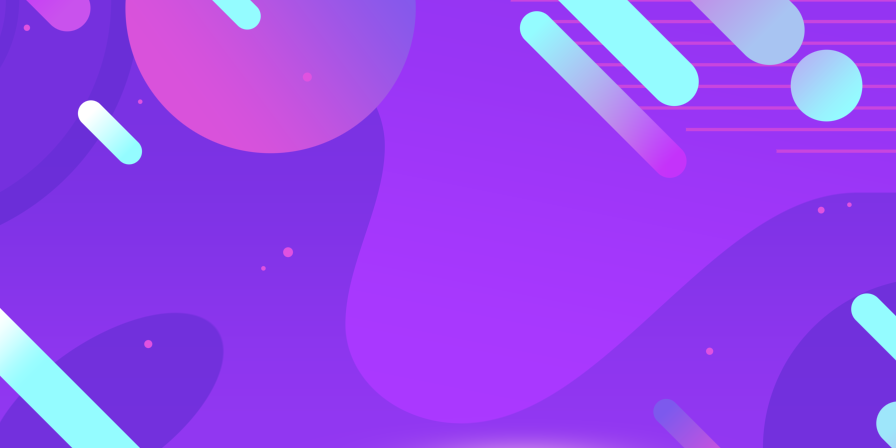
A Shadertoy shader for this background:

```glsl
const vec3 CYAN = vec3(0.58, 0.99, 1.0);
const vec3 PINK = vec3(0.85, 0.32, 0.86);
const vec3 MAGENTA = vec3(0.77, 0.20, 0.98);
const vec3 VIOLET = vec3(0.49, 0.35, 0.93);
const vec3 INDIGO = vec3(0.41, 0.18, 0.84);
const vec3 DUSK = vec3(0.48, 0.195, 0.89);
const vec3 WHITE = vec3(1.0);

float fill(float dist, float aa) {
    return 1.0 - smoothstep(-aa, aa, dist);
}

float disc(vec2 p, vec2 center, float radius) {
    return length(p - center) - radius;
}

float ellipse(vec2 q, vec2 radii) {
    return (length(q / radii) - 1.0) * min(radii.x, radii.y);
}

// Flowing bay: rounded trough, wavy left wall, cosine slope on the right
float bay(vec2 p, vec2 trough, vec2 radii) {
    if (p.x > trough.x) {
        float t = clamp((p.x - trough.x) / 0.885, 0.0, 1.0);
        float slopeY = 0.055 + 0.2575 * (1.0 - cos(3.14159 * t));
        return 0.75 * (slopeY - p.y);
    }
    if (p.y > trough.y) {
        float over = max(p.y - 0.674, 0.0);
        float wallX = mix(0.771, 0.859, smoothstep(trough.y, 0.674, p.y));
        return wallX - 2.5 * over * over - p.x;
    }
    return ellipse(p - trough, radii);
}

// Diagonal pill running down to the right, tinted along its length
vec3 pill(vec3 col, vec2 p, vec2 start, float reach, float radius,
          vec3 tintA, vec3 tintB, float aa) {
    vec2 dir = vec2(1.0, -1.0);
    float t = clamp(dot(p - start, dir) / (2.0 * reach), 0.0, 1.0);
    float dist = disc(p, start + t * reach * dir, radius);
    return mix(col, mix(tintA, tintB, t), fill(dist, aa));
}

// Evenly spaced stripes with staggered left ends
float stripes(vec2 p, float spacing, float aa) {
    float row = floor((1.0 - p.y) / spacing + 0.5);
    float extra = max(row - 5.0, 0.0);
    float startX = 1.14 + spacing * row + extra * (0.076 + 0.026 * extra);
    float line = abs(1.0 - p.y - row * spacing) - 0.0036;
    return fill(max(line, startX - p.x), aa) * step(row, 7.5);
}

// Small scattered dots: center and radius
float dots(vec2 p, float aa) {
    vec3 spots[9] = vec3[9](
        vec3(0.06, 0.938, 0.007), vec3(0.313, 0.773, 0.005),
        vec3(0.686, 0.828, 0.01), vec3(0.643, 0.437, 0.011),
        vec3(0.588, 0.401, 0.005), vec3(0.331, 0.232, 0.009),
        vec3(1.584, 0.216, 0.008), vec3(1.833, 0.531, 0.0075),
        vec3(1.896, 0.543, 0.005));
    float cover = 0.0;
    for (int i = 0; i < 9; i++)
        cover = max(cover, fill(disc(p, spots[i].xy, spots[i].z), aa));
    return cover;
}

void mainImage(out vec4 fragColor, in vec2 fragCoord) {
    vec2 p = fragCoord / iResolution.xy * vec2(2.0, 1.0);
    float aa = 0.75 / iResolution.y;

    // Backdrop and bright bay
    vec3 col = mix(vec3(0.57, 0.215, 0.945), DUSK, smoothstep(0.0, 0.75, p.y));
    float lift = smoothstep(0.1, 1.2, p.y + 0.2 * (p.x - 1.0));
    vec3 bright = mix(vec3(0.665, 0.22, 1.0), vec3(0.58, 0.205, 0.95), lift);
    col = mix(col, bright, fill(bay(p, vec2(1.029, 0.276), vec2(0.258, 0.221)), aa));

    // Dark rings, tilted oval and corner mound
    vec2 hub = vec2(-0.247, 1.0);
    col = mix(col, INDIGO, 0.9 * fill(disc(p, hub, 0.56), aa));
    col = mix(col, vec3(0.46, 0.19, 0.87), fill(disc(p, hub, 0.495), aa));
    col = mix(col, INDIGO, 0.8 * fill(abs(disc(p, hub, 0.275)) - 0.015, aa));
    vec2 q = mat2(0.82, -0.57, 0.57, 0.82) * (p - vec2(0.234, 0.089));
    col = mix(col, INDIGO, 0.75 * fill(ellipse(q, vec2(0.305, 0.148)), aa));
    col = mix(col, INDIGO, 0.75 * fill(disc(p, vec2(2.083, 0.0), 0.38), aa));

    // Soft light at the lower edge
    vec2 g = (p - vec2(1.17, -0.02)) / vec2(0.22, 0.04);
    col = mix(col, vec3(0.82, 0.55, 0.92), 0.8 * exp(-dot(g, g)));

    // Large disc, stripes and dots
    vec2 sun = vec2(0.604, 0.982);
    float blend = smoothstep(-0.28, 0.38, dot(p - sun, vec2(0.8, 0.6)));
    col = mix(col, mix(PINK, VIOLET, blend), fill(disc(p, sun, 0.324), aa));
    col = mix(col, vec3(0.79, 0.27, 0.87), stripes(p, 0.0482, aa));
    col = mix(col, vec3(0.88, 0.32, 0.88), dots(p, aa));

    // Left pills
    vec3 sheen = mix(WHITE, CYAN, smoothstep(-0.32, -0.08, p.x - p.y));
    col = pill(col, p, vec2(0.203, 0.747), 0.085, 0.029, WHITE, CYAN, aa);
    col = pill(col, p, vec2(0.443, 1.073), 0.109, 0.03, CYAN, CYAN, aa);
    col = pill(col, p, vec2(0.052, 1.08), 0.098, 0.052, MAGENTA, vec3(0.79, 0.32, 0.93), aa);
    col = pill(col, p, vec2(-0.104, 0.341), 0.547, 0.0535, sheen, sheen, aa);

    // Right pills
    vec3 ember = mix(PINK, MAGENTA, smoothstep(1.3, 1.5, p.x));
    vec3 haze = vec3(0.72, 0.68, 0.96);
    col = pill(col, p, vec2(1.198, 0.9375), 0.297, 0.0375, CYAN, ember, aa);
    col = pill(col, p, vec2(1.224, 1.099), 0.281, 0.0547, CYAN, CYAN, aa);
    col = pill(col, p, vec2(1.458, 1.193), 0.26, 0.078, PINK, vec3(0.66, 0.77, 0.95), aa);
    col = pill(col, p, vec2(1.487, 0.081), 0.128, 0.0286, VIOLET, PINK, aa);
    col = pill(col, p, vec2(1.935, 0.31), 0.15, 0.035, CYAN, CYAN, aa);
    col = pill(col, p, vec2(2.005, 0.055), 0.1, 0.049, vec3(0.62, 0.9, 0.98), haze, aa);

    // Pale disc
    vec2 moon = vec2(1.845, 0.809);
    float shade = smoothstep(-0.13, 0.09, dot(p - moon, vec2(0.7, -0.7)));
    col = mix(col, mix(haze, CYAN, shade), fill(disc(p, moon, 0.08), aa));

    fragColor = vec4(col, 1.0);
}
```
